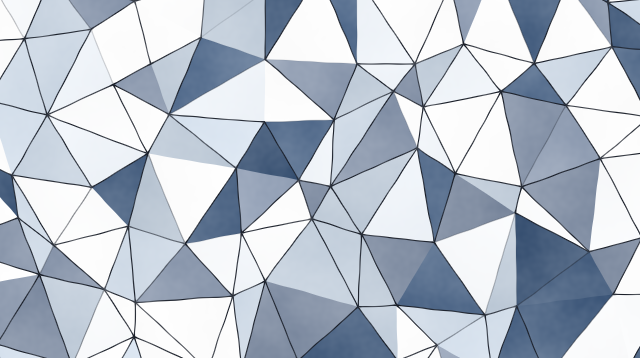
Give the GLSL for this background, as a Shadertoy shader.

```glsl
#define CELL 0.176       // mesh spacing, in canvas heights
#define JITTER 0.36      // vertex scatter, in cells
#define SEED vec2(37.0, 12.0)
#define LINE 0.0092      // half width of a stroke, in cells
#define INK vec3(0.10, 0.12, 0.16)
#define WHITE vec3(0.99, 0.99, 0.99)
#define PALE vec3(0.87, 0.91, 0.955)
#define SILVER vec3(0.74, 0.785, 0.835)
#define SLATE vec3(0.56, 0.61, 0.69)
#define NAVY vec3(0.33, 0.42, 0.54)

vec2 hash2(vec2 c) {
    vec3 q = fract(c.xyx * vec3(0.1031, 0.1030, 0.0973));
    q += dot(q, q.yzx + 33.33);
    return fract((q.xx + q.yz) * q.zy);
}

float cornerSlope(vec2 corner, vec2 offset) {
    float angle = 6.2832 * hash2(corner).x;
    return dot(vec2(cos(angle), sin(angle)), offset);
}

float gradientNoise(vec2 p) {
    vec2 i = floor(p), f = p - i, e = vec2(1.0, 0.0);
    vec2 u = f * f * f * (f * (f * 6.0 - 15.0) + 10.0);
    return mix(mix(cornerSlope(i, f), cornerSlope(i + e, f - e), u.x),
               mix(cornerSlope(i + e.yx, f - e.yx), cornerSlope(i + 1.0, f - 1.0), u.x), u.y);
}

float cross2(vec2 a, vec2 b) { return a.x * b.y - a.y * b.x; }

// Staggered lattice point, scattered
vec2 vertexAt(vec2 id) {
    vec2 stagger = vec2(0.5 * mod(id.y, 2.0), 0.0);
    return id + stagger + JITTER * (2.0 * hash2(id) - 1.0);
}

// Tone runs from dark (0) to white (1); tint varies the shade within a class
vec3 fillColour(float tone, float tint) {
    if (tone < 0.13) return NAVY + 0.10 * (tint - 0.5);
    if (tone < 0.28) return SLATE + 0.10 * (tint - 0.5);
    if (tone < 0.56) return mix(SILVER, PALE, tint);
    return mix(WHITE, PALE, 0.45 * smoothstep(0.65, 1.0, tint));
}

// Signed distance to an edge (positive on its left); also draws its stroke
float inkedEdge(vec2 p, vec2 idA, vec2 idB, float px, inout float ink) {
    vec2 a = vertexAt(idA), e = vertexAt(idB) - a, q = p - a;
    float len = length(e);
    float along = clamp(dot(q, e) / (len * len), 0.0, 1.0);
    float toEnd = min(along, 1.0 - along) * len;
    float halfWidth = LINE * (1.0 + 0.6 * (1.0 - smoothstep(0.0, 0.08, toEnd)));
    float coverage = clamp((halfWidth - length(q - e * along)) / px + 0.5, 0.0, 1.0);
    float pressure = smoothstep(0.04, 0.35, hash2(idA + idB + 71.0).x);
    ink = max(ink, coverage * pressure);
    return cross2(e, q) / len;
}

void addTriangle(vec2 p, vec2 a, vec2 b, vec2 c, float tone, float px,
                 inout vec4 paint, inout float ink) {
    float inside = min(inkedEdge(p, a, b, px, ink),
                   min(inkedEdge(p, b, c, px, ink), inkedEdge(p, c, a, px, ink)));
    float weight = clamp(inside / px + 0.5, 0.0, 1.0);
    if (weight <= 0.0) return;
    vec2 rnd = hash2(a + b + c + 17.0);
    vec3 colour = fillColour(tone, rnd.x);
    // Soft wash sloping across the facet
    vec2 centre = (vertexAt(a) + vertexAt(b) + vertexAt(c)) / 3.0;
    float angle = 6.2832 * rnd.y;
    float wash = 0.13 * dot(p - centre, vec2(cos(angle), sin(angle)));
    colour += wash * (1.08 - colour);
    paint += vec4(colour, 1.0) * weight;
}

void mainImage(out vec4 fragColor, in vec2 fragCoord) {
    float px = 1.0 / (iResolution.y * CELL);
    vec2 p = fragCoord * px + SEED;

    // Slight hand wobble
    p += 0.012 * vec2(gradientNoise(p * 3.0), gradientNoise(p * 3.0 + 40.0));

    vec4 paint = vec4(0.0);
    float ink = 0.0;
    for (int y = -1; y <= 1; y++)
    for (int x = -1; x <= 1; x++) {
        vec2 a = floor(p) + vec2(x, y);
        vec2 b = a + vec2(1.0, 0.0), c = a + 1.0, d = a + vec2(0.0, 1.0);
        vec2 va = vertexAt(a), vb = vertexAt(b), vc = vertexAt(c), vd = vertexAt(d);
        vec2 ac = vc - va, bd = vd - vb;

        // Split along a diagonal that lies inside the quad, mostly the shorter
        bool acFits = cross2(ac, vb - va) < 0.0 && cross2(ac, vd - va) > 0.0;
        bool bdFits = cross2(bd, va - vb) > 0.0 && cross2(bd, vc - vb) < 0.0;
        vec2 rnd = hash2(a + 53.0);
        bool useAC = acFits && (!bdFits || length(ac) < length(bd) * mix(0.75, 1.33, rnd.x));

        // Evenly spread tones, drifting so that neighbours clump
        float tone = dot(a, vec2(0.62, 0.09)) + 0.9 * gradientNoise(a * 0.45 + 0.3);
        float first = fract(tone), second = fract(tone + 0.45 * rnd.y);
        if (useAC) {
            addTriangle(p, a, b, c, first, px, paint, ink);
            addTriangle(p, a, c, d, second, px, paint, ink);
        } else {
            addTriangle(p, a, b, d, first, px, paint, ink);
            addTriangle(p, b, c, d, second, px, paint, ink);
        }
    }
    vec3 colour = paint.rgb / max(paint.a, 0.001);

    // Faint pigment mottling, then the strokes
    float mottle = gradientNoise(p * 2.3) + 0.5 * gradientNoise(p * 9.0);
    colour += 0.07 * mottle * (1.03 - colour);
    ink *= clamp(0.88 + 0.35 * gradientNoise(p * 4.0 + 9.0), 0.0, 1.0);
    fragColor = vec4(mix(colour, INK, ink), 1.0);
}
```
